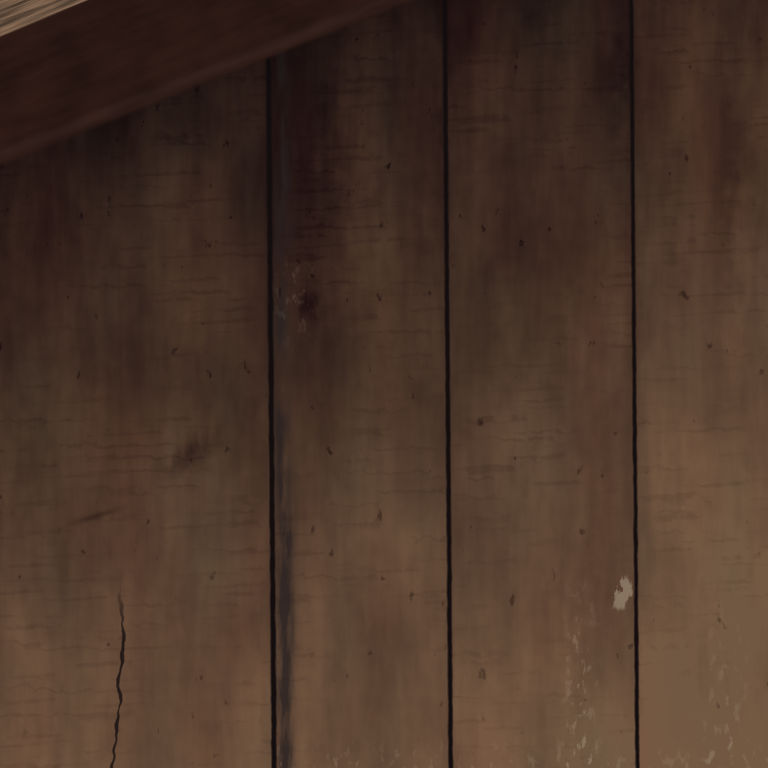
Write a Shadertoy shader that draws this texture.

```glsl
const vec3 DARK_WOOD = vec3(0.145, 0.088, 0.078);
const vec3 MID_WOOD = vec3(0.275, 0.195, 0.150);
const vec3 PALE_WOOD = vec3(0.435, 0.330, 0.248);
const vec3 GAP_COLOR = vec3(0.075, 0.052, 0.056);
const vec3 STAIN_COLOR = vec3(0.155, 0.125, 0.125);
const vec3 BEAM_COLOR = vec3(0.165, 0.095, 0.078);
const vec3 TRIM_COLOR = vec3(0.430, 0.340, 0.270);
const vec3 FLAKE_COLOR = vec3(0.580, 0.510, 0.430);
const vec3 SEAMS = vec3(0.349, 0.579, 0.822);  // joints at the top
const float SEAM_LEAN = 0.008;                 // drift at the bottom
const float GAP_HALF_WIDTH = 0.0032;
const float GAP_SOFTNESS = 0.0018;
const float GRAIN_AMOUNT = 0.09;
const float BLOTCH_AMOUNT = 0.30;
const float SAW_AMOUNT = 0.10;
const float BEAM_SLOPE = 0.40;
const float BEAM_BASE = 0.785;
const float TRIM_BASE = 0.952;

vec2 hashGradient(vec2 cell) {
    vec3 q = fract(cell.xyx * vec3(0.1031, 0.1030, 0.0973));
    q += dot(q, q.yzx + 33.33);
    float angle = 6.2832 * fract((q.x + q.y) * q.z);
    return vec2(cos(angle), sin(angle));
}

float gradientNoise(vec2 p) {
    vec2 i = floor(p), f = p - i, e = vec2(1.0, 0.0);
    vec2 u = f * f * f * (f * (f * 6.0 - 15.0) + 10.0);
    float low = mix(dot(hashGradient(i), f), dot(hashGradient(i + e), f - e), u.x);
    float high = mix(dot(hashGradient(i + e.yx), f - e.yx), dot(hashGradient(i + 1.0), f - 1.0), u.x);
    return 1.4 * mix(low, high, u.y);
}

float fbm(vec2 p) {
    float sum = 0.0, amplitude = 0.55;
    for (int i = 0; i < 4; i++) {
        sum += amplitude * gradientNoise(p);
        p = p * 2.03 + 17.3;
        amplitude *= 0.5;
    }
    return sum;
}

// Soft elliptical spot, turned by an angle
float smudge(vec2 p, vec2 center, vec2 radius, float angle) {
    float c = cos(angle), s = sin(angle);
    vec2 q = mat2(c, -s, s, c) * (p - center) / radius;
    return exp(-dot(q, q));
}

float band(float x, float center, float width) {
    float q = (x - center) / width;
    return exp(-q * q);
}

vec3 woodRamp(float tone) {
    vec3 lower = mix(DARK_WOOD, MID_WOOD, clamp(tone / 0.45, -0.15, 1.0));
    return mix(lower, PALE_WOOD, clamp((tone - 0.45) / 0.55, 0.0, 1.1));
}

void mainImage(out vec4 fragColor, in vec2 fragCoord) {
    vec2 p = fragCoord / iResolution.xy;
    float px = 1.0 / min(iResolution.x, iResolution.y);

    // Plank index and distance to the nearest joint
    float plank = 0.0, gap = 1.0, shade = 0.0;
    for (int i = 0; i < 3; i++) {
        float side = p.x - SEAMS[i] - SEAM_LEAN * (1.0 - p.y);
        plank += step(0.0, side);
        gap = min(gap, abs(side) + 0.0004 * float(i));
        shade += exp(-abs(side) / 0.010);
    }

    // Light, blotches, grain and broken saw marks
    vec2 w = p + plank * vec2(5.3, 9.1);
    float blotch = fbm(w * vec2(7.0, 4.0));
    float streak = fbm(w * vec2(20.0, 3.0));
    float grain = fbm(w * vec2(75.0, 14.0));
    float mottle = fbm(w * 48.0);
    float saw = smoothstep(0.15, 0.65, gradientNoise(w * vec2(11.0, 125.0) + 0.8 * mottle));
    float tone = 0.98 - 0.92 * p.y + 0.30 * (p.x - 0.5) + 0.10 * step(2.5, plank);
    tone += BLOTCH_AMOUNT * (blotch + 0.5 * streak) + GRAIN_AMOUNT * (grain + 0.7 * mottle);
    tone -= SAW_AMOUNT * saw * smoothstep(-0.3, 0.3, blotch) + 0.16 * shade;
    tone -= 0.35 * smoothstep(0.42, 0.62, fbm(w * vec2(46.0, 30.0) + 3.0));

    // Dark patches and knots
    vec2 warped = p + 0.018 * vec2(blotch + mottle, grain);
    tone -= 0.25 * smudge(warped, vec2(0.41, 0.74), vec2(0.06, 0.17), 0.1);
    tone -= 0.20 * smudge(warped, vec2(0.79, 0.87), vec2(0.03, 0.10), 0.0);
    tone -= 0.18 * smudge(warped, vec2(0.94, 0.76), vec2(0.02, 0.13), 0.0);
    tone -= 0.30 * smudge(warped, vec2(0.247, 0.405), vec2(0.036, 0.014), 0.65);
    tone -= 0.25 * smudge(p, vec2(0.125, 0.328), vec2(0.030, 0.004), 0.30);
    tone -= 0.30 * smudge(warped, vec2(0.397, 0.600), vec2(0.014, 0.020), 0.0);
    vec3 color = woodRamp(tone);
    color.r += 0.03 * fbm(w * vec2(9.0, 3.0) + 40.0);

    // Grey stain beside the first joint
    float stain = band(p.x + 0.012 * streak, 0.373 - 0.010 * p.y, 0.011) * step(0.5, plank);
    color = mix(color, STAIN_COLOR, clamp(stain * (0.65 + 1.2 * grain + 0.5 * blotch), 0.0, 0.8));

    // Flaked specks near the foot, stray scratches and one chip
    float zone = band(p.x, 0.755, 0.018) * smoothstep(0.32, 0.08, p.y);
    zone += 0.7 * band(p.x, 0.945, 0.028) * smoothstep(0.30, 0.02, p.y);
    zone += 0.5 * smoothstep(0.05, 0.0, p.y) * step(0.36, p.x);
    zone += 0.4 * smudge(p, vec2(0.385, 0.610), vec2(0.025, 0.050), 0.0);
    float speck = fbm(p * vec2(90.0, 50.0) + 8.0);
    float chip = smudge(p + 0.014 * vec2(speck, grain), vec2(0.812, 0.228), vec2(0.011, 0.025), -0.35);
    float flakes = 0.6 * smoothstep(0.10, 0.42, speck) * min(zone, 1.0);
    flakes = max(flakes, 0.75 * smoothstep(0.35, 0.70, chip + 0.35 * speck));
    color = mix(color, FLAKE_COLOR, flakes);

    // Split in the left plank, then the open joints
    float splitX = 0.150 + 0.012 * fbm(vec2(1.5, p.y * 18.0)) + 0.04 * p.y;
    float splitWidth = 0.0015 + 0.0018 * gradientNoise(vec2(6.1, p.y * 45.0));
    float split = smoothstep(0.0015, -0.001, abs(p.x - splitX) - splitWidth);
    color = mix(color, GAP_COLOR, 0.8 * split * smoothstep(0.26, 0.16, p.y));
    float soft = max(px, GAP_SOFTNESS);
    float jointEdge = gap - GAP_HALF_WIDTH - 0.0012 * mottle;
    color = mix(color, GAP_COLOR, smoothstep(soft, -soft, jointEdge));

    // Slanted beam with shadow, rim and pale trim
    float beam = (p.y - BEAM_BASE - BEAM_SLOPE * p.x) / length(vec2(1.0, BEAM_SLOPE));
    color *= 1.0 - 0.25 * exp(min(beam, 0.0) / 0.05);
    vec2 along = vec2(p.x + BEAM_SLOPE * p.y, beam);
    vec3 beamColor = BEAM_COLOR * (1.0 + 0.2 * fbm(along * vec2(12.0, 70.0)) + 0.2 * fbm(along * 14.0));
    beamColor += 0.025 * band(beam, 0.012, 0.008);
    float trim = p.y - TRIM_BASE - 0.42 * p.x;
    vec3 trimColor = TRIM_COLOR * (0.9 + 0.8 * fbm(along * vec2(8.0, 180.0)));
    beamColor = mix(beamColor, trimColor, smoothstep(-soft, soft, trim));
    color = mix(color, beamColor, smoothstep(-0.004, 0.004, beam));

    fragColor = vec4(clamp(color, 0.0, 1.0), 1.0);
}
```
